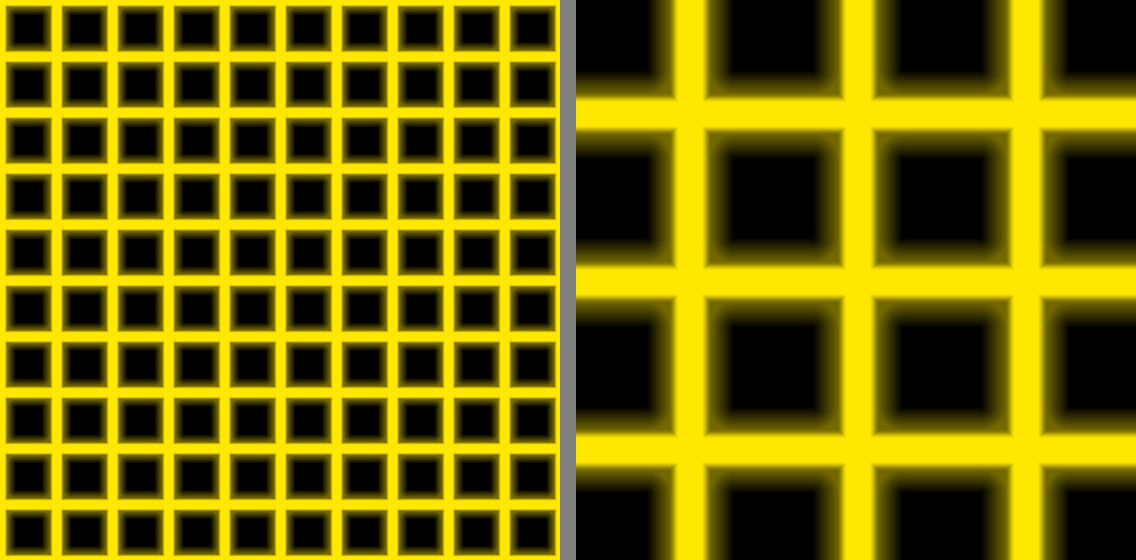
Left, the full canvas; right, a detail of the centre.
Reproduce this pattern procedurally as a WebGL 1 fragment shader.

```glsl
precision mediump float;
// A ten by ten lattice of flat yellow bars over black square openings.
// Each opening is lit by a dim olive glow that fades inward from the bars;
// distance ramps shape it and a wrapped hash varies the glow a little.

uniform vec2 u_resolution;

const float REPEATS = 10.0;
const vec2 LATTICE_SHIFT = vec2(0.013, -0.012); // in cells
const float OPENING_HALF = 0.405;
const float EDGE_SOFTNESS = 0.03;
const float GLOW_START = 0.235;
const float GLOW_END = 0.385;
const float GLOW_LEVEL = 0.45;
const float GLOW_VARIATION = 0.018;
const vec3 YELLOW = vec3(1.0, 0.91, 0.0);

float hash(vec2 p) {
  return fract(sin(dot(p, vec2(127.1, 311.7))) * 43758.5453);
}

// Inner limit of the glow along one axis, for one side of a row or column.
float glowStart(float index, float side, float axis) {
  float noise = hash(vec2(index + 0.5 * step(0.0, side), axis));
  return GLOW_START + GLOW_VARIATION * (noise - 0.5);
}

// Brightness of the glow: 0 in the black centre, GLOW_LEVEL next to a bar.
float openingGlow(vec2 p, vec2 cell) {
  vec2 start = vec2(glowStart(cell.x, p.x, 1.0), glowStart(cell.y, p.y, 2.0));
  vec2 depth = max((abs(p) - start) / (GLOW_END - start), 0.0);
  return GLOW_LEVEL * min(length(depth), 1.0);
}

// Coverage of the bars around a square opening.
float barMask(vec2 p, float softness) {
  float reach = max(abs(p.x), abs(p.y));
  return smoothstep(OPENING_HALF - softness, OPENING_HALF + softness, reach);
}

void main() {
  vec2 grid = gl_FragCoord.xy / u_resolution * REPEATS - LATTICE_SHIFT;
  vec2 cell = mod(floor(grid), REPEATS);
  vec2 p = fract(grid) - 0.5;

  float pixel = REPEATS / min(u_resolution.x, u_resolution.y);
  float softness = max(EDGE_SOFTNESS, 0.75 * pixel);

  float light = mix(openingGlow(p, cell), 1.0, barMask(p, softness));
  gl_FragColor = vec4(YELLOW * light, 1.0);
}
```
